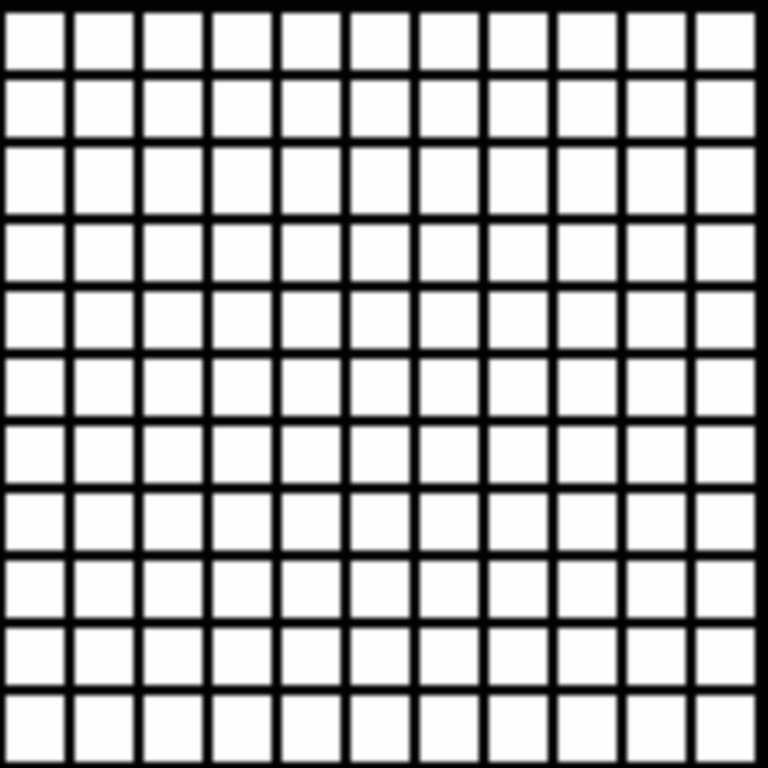
Reproduce this pattern procedurally as a Shadertoy shader.

```glsl
// Soft-edged black grid of 11 by 11 white cells, with two taller rows.

#define CELLS 11
#define GRID_ORIGIN vec2(0.0006, 0.0012)
#define CELL_PITCH vec2(0.0899, 0.0876)
#define TALL_EXTRA 0.0125
#define TALL_ROW_LOW 0
#define TALL_ROW_HIGH 8
#define LINE_WIDTH 0.0136
#define EDGE_SOFTNESS 0.0052
#define INK vec3(0.006)
#define PAPER vec3(0.996)

// Soft coverage of the span between two line centres.
float spanCoverage(float pos, float start, float size, float soft) {
    float inside = 0.5 * (size - LINE_WIDTH) - abs(pos - start - 0.5 * size);
    return smoothstep(-soft, soft, inside);
}

// Equal columns; the margin past the last one stays ink.
float columnCoverage(float x, float soft) {
    float column = floor((x - GRID_ORIGIN.x) / CELL_PITCH.x);
    column = clamp(column, 0.0, float(CELLS - 1));
    float start = GRID_ORIGIN.x + column * CELL_PITCH.x;
    return spanCoverage(x, start, CELL_PITCH.x, soft);
}

// Rows stacked from the bottom, two of them taller than the rest.
float rowCoverage(float y, float soft) {
    float coverage = 0.0;
    float start = GRID_ORIGIN.y;
    for (int row = 0; row < CELLS; row++) {
        bool tall = row == TALL_ROW_LOW || row == TALL_ROW_HIGH;
        float size = CELL_PITCH.y + (tall ? TALL_EXTRA : 0.0);
        coverage = max(coverage, spanCoverage(y, start, size, soft));
        start += size;
    }
    return coverage;
}

void mainImage(out vec4 fragColor, in vec2 fragCoord) {
    vec2 uv = fragCoord / iResolution.xy;
    vec2 soft = max(vec2(EDGE_SOFTNESS), 0.75 / iResolution.xy);

    float cell = columnCoverage(uv.x, soft.x) * rowCoverage(uv.y, soft.y);
    fragColor = vec4(mix(INK, PAPER, cell), 1.0);
}
```
